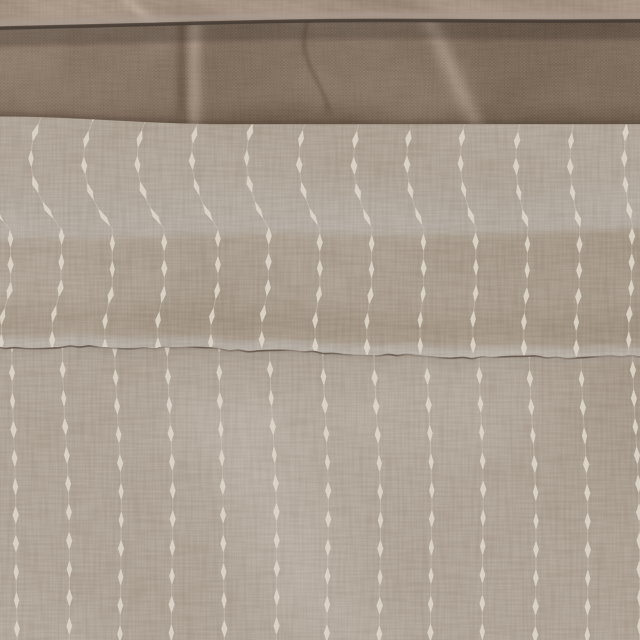
This texture is drawn by a WebGL 2 fragment shader. Its source:

```glsl
#version 300 es
precision highp float;
uniform vec2 u_resolution;
out vec4 outColor;

vec2 hash2(vec2 p) {
  vec3 q = fract(p.xyx * vec3(0.1031, 0.1030, 0.0973));
  q += dot(q, q.yzx + 33.33);
  return fract((q.xx + q.yz) * q.zy);
}

// Distance to the nearest scattered cell point
float cellular(vec2 p) {
  vec2 cell = floor(p), f = fract(p);
  float nearest = 2.0;
  for (int j = -1; j <= 1; j++)
    for (int i = -1; i <= 1; i++) {
      vec2 g = vec2(i, j);
      nearest = min(nearest, length(g + hash2(cell + g + 50.0) - f));
    }
  return nearest;
}

float layeredSines(vec2 p) {
  float sum = 0.0, amp = 0.5;
  for (int i = 0; i < 4; i++) {
    sum += amp * sin(p.x + 1.7 * sin(p.y)) * cos(p.y * 0.8 - p.x * 0.4);
    p = mat2(1.5, 1.1, -1.1, 1.5) * p + 2.3;
    amp *= 0.55;
  }
  return sum;
}

float ridge(float d, float width) { return exp(-d * d / (width * width)); }

// Fine slubs running both ways through the cloth
float linen(vec2 p) {
  float across = cellular(p * vec2(17.0, 240.0));
  float down = cellular(p * vec2(230.0, 15.0) + 9.0);
  return 0.95 - across - down;
}

// Sideways drift of the stitched rows as the cloth folds
float rowDrift(vec2 p, float crease, float hem) {
  float bend = (p.y - 0.247) / 0.115;
  float upper = -mix(0.054, 0.015, p.x) * max(1.0 - bend * bend, 0.07);
  float middle = -0.003 - mix(0.014, 0.003, p.x) * smoothstep(0.44, 0.51, p.y);
  float lower = 0.008 * smoothstep(0.54, 0.8, p.y);
  return p.y < crease ? upper : p.y < hem ? middle : lower;
}

// Spindle-shaped stitches joined by a thin thread
float stitches(vec2 p, float crease, float hem, float px) {
  float spacing = 0.081;
  float x = p.x - 0.018 - rowDrift(p, crease, hem);
  float row = floor(x / spacing + 0.5);
  float seed = hash2(vec2(row + 7.0, 3.0)).x;
  x -= row * spacing + 0.0015 * sin(p.y * 9.0 + seed * 6.3);
  float pitch = p.y < hem ? 0.0405 : 0.0445;
  float phase = (p.y - (p.y < hem ? 0.2 : 0.57)) / pitch + 0.35 * seed;
  float along = abs(fract(phase) - 0.5) * pitch;
  float jitter = hash2(vec2(row, floor(phase)) + 20.0).y;
  float halfWidth = mix(0.0039, 0.0051, jitter) * pow(max(1.0 - along / 0.0165, 0.0), 1.25);
  float spindle = smoothstep(px, -px, abs(x) - halfWidth) * smoothstep(0.0, 0.0012, halfWidth);
  float thread = 0.4 * smoothstep(px, -px, abs(x) - 0.0007);
  return max(spindle, thread);
}

// Darker cloth with a dotted weave and upright creases
vec3 underCloth(vec2 p, float lip) {
  float tone = 0.52 - 0.3 * smoothstep(0.4, 0.95, p.x) + 0.3 * layeredSines(p * vec2(9.0, 13.0));
  tone += 0.65 * ridge(p.x - 0.304, 0.012) - 0.45 * ridge(p.x - 0.284, 0.009);
  tone += 0.6 * ridge(p.x - 0.67 - 0.45 * (p.y - 0.03), 0.016);
  tone -= 0.35 * ridge(p.x - 0.495 + 0.02 * sin(p.y * 25.0), 0.005);
  tone -= 0.35 * smoothstep(0.15, 0.2, p.y);
  vec3 color = mix(vec3(0.44, 0.37, 0.31), vec3(0.62, 0.55, 0.49), clamp(tone, 0.0, 1.2));
  vec2 weave = sin(p * vec2(1130.0, 1250.0));
  color += 0.022 * weave.x * weave.y + 0.025 * linen(p * 1.4);
  return color * (1.0 - 0.17 * smoothstep(0.036, 0.024, p.y - lip));
}

// Rolled fold along the top
vec3 topFold(vec2 p, float lip) {
  float wrinkle = layeredSines(vec2(p.x * 14.0 - p.y * 35.0, p.y * 20.0));
  vec3 color = vec3(0.63, 0.56, 0.50) + 0.07 * wrinkle + 0.03 * linen(p);
  color += 0.07 * ridge(p.x - 0.2 - p.y, 0.013);
  return mix(color, vec3(0.66, 0.61, 0.57), 0.7 * ridge(p.y - lip + 0.007, 0.006));
}

// Pale sheet shaded by its crease and hem
vec3 sheet(vec2 p, float crease, float hem, float px) {
  vec3 color = vec3(0.685, 0.643, 0.592);
  color += vec3(0.022, 0.024, 0.027) * layeredSines(p * vec2(6.0, 8.0) + 1.0);
  color += vec3(0.03, 0.034, 0.04) * ridge(p.x - 0.38 - 0.5 * (p.y - 0.7), 0.09) * smoothstep(0.54, 0.65, p.y);
  float fromCrease = p.y - crease, fromHem = p.y - hem;
  color += vec3(0.02, 0.03, 0.042) * smoothstep(-0.1, -0.005, fromCrease) * smoothstep(0.012, -0.004, fromCrease);
  color -= vec3(0.03, 0.037, 0.044) * smoothstep(0.0, 0.02, fromCrease)
         * smoothstep(0.0, -0.02, fromHem) * (0.35 + 0.65 * p.x);
  color -= vec3(0.025, 0.03, 0.035) * ridge(fromHem + 0.045, 0.025);
  color -= vec3(0.06, 0.07, 0.08) * smoothstep(0.75, 1.05, p.x) * smoothstep(0.0, 0.02, fromHem) * exp(-6.0 * max(fromHem, 0.0));
  color += vec3(0.035, 0.05, 0.065) * smoothstep(-0.023, -0.008, fromHem) * smoothstep(px, -px, fromHem);
  color += vec3(0.036, 0.04, 0.044) * linen(p);
  color = mix(color, vec3(0.87, 0.84, 0.79), 0.92 * stitches(p, crease, hem, px));

  // Broken shadow line beneath the hem
  float broken = 0.55 + 0.35 * sin(p.x * 23.0 + 2.0 * sin(p.x * 41.0));
  float line = smoothstep(0.0013 + px, 0.0013 - px, abs(fromHem - 0.001));
  color = mix(color, vec3(0.42, 0.36, 0.31), line * broken);
  return color * (1.0 - 0.09 * step(0.0, fromHem) * exp(-max(fromHem, 0.0) * 130.0));
}

void main() {
  vec2 p = gl_FragCoord.xy / u_resolution;
  p.y = 1.0 - p.y;
  float px = 0.75 / min(u_resolution.x, u_resolution.y);

  // Edges of the overlapping layers, measured down from the top
  float lip = 0.031 + 0.012 * pow(1.0 - p.x, 3.0) + 0.001 * sin(p.x * 9.0);
  float sheetTop = mix(0.182, 0.194, smoothstep(0.0, 0.35, p.x));
  float crease = 0.366 - 0.012 * p.x + 0.003 * sin(p.x * 11.0);
  float hem = mix(0.542, 0.557, smoothstep(0.2, 0.75, p.x))
            + 0.0016 * sin(p.x * 37.0) + 0.0009 * sin(p.x * 113.0 + 2.0 * sin(p.x * 51.0));

  vec3 color = mix(topFold(p, lip), underCloth(p, lip), smoothstep(-px, px, p.y - lip));
  float seam = smoothstep(0.0028 + px, 0.0028 - px, abs(p.y - lip - 0.001));
  color = mix(color, vec3(0.27, 0.23, 0.20), 0.85 * seam);
  color *= 1.0 - 0.15 * ridge(p.y - sheetTop, 0.006);
  color = mix(color, sheet(p, crease, hem, px), smoothstep(-px, px, p.y - sheetTop));
  outColor = vec4(clamp(color, 0.0, 1.0), 1.0);
}
```
